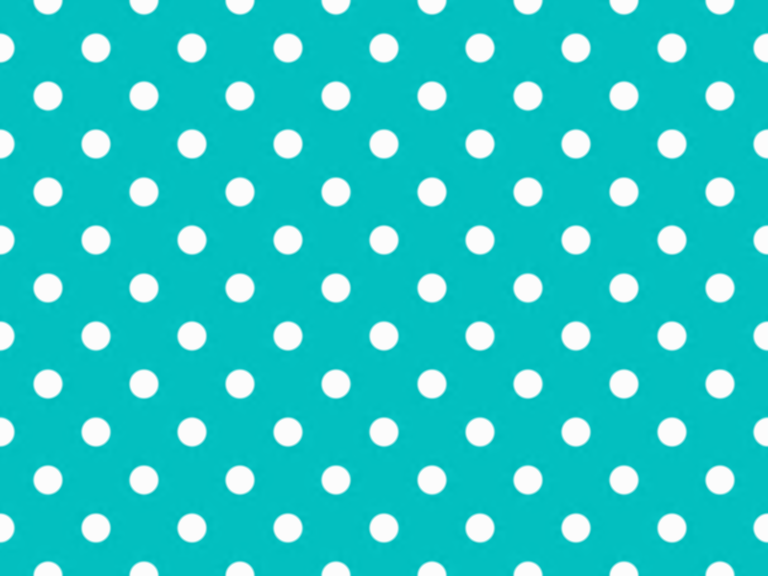
Write a Shadertoy shader that draws this pattern.

```glsl
#define REPEATS vec2(8.0, 6.0)
#define DOT_RADIUS 0.150
#define EDGE_SOFTNESS 0.018
#define GRAIN_PER_CELL 20.0
#define GRAIN_STRENGTH 0.035
#define GRAIN_REACH 0.22
#define TEAL vec3(0.01, 0.75, 0.75)
#define WHITE vec3(0.99, 0.99, 0.99)

float hash(vec2 p) {
    vec3 q = fract(vec3(p.xyx) * 0.1031);
    q += dot(q, q.yzx + 33.33);
    return fract((q.x + q.y) * q.z);
}

// Value noise that wraps after the given whole period
float wrappedNoise(vec2 p, vec2 period) {
    vec2 cell = floor(p);
    vec2 f = fract(p);
    f = f * f * (3.0 - 2.0 * f);
    vec2 lo = mod(cell, period);
    vec2 hi = mod(cell + 1.0, period);
    float bottom = mix(hash(lo), hash(vec2(hi.x, lo.y)), f.x);
    float top = mix(hash(vec2(lo.x, hi.y)), hash(hi), f.x);
    return mix(bottom, top, f.y);
}

// Distance to the nearest dot centre of a lattice with one dot per cell
float latticeDistance(vec2 p, vec2 centre) {
    return length(fract(p - centre + 0.5) - 0.5);
}

void mainImage(out vec4 fragColor, in vec2 fragCoord) {
    vec2 p = fragCoord / iResolution.xy * REPEATS;
    float pixel = REPEATS.y / iResolution.y;

    // Two interleaved lattices form the staggered rows
    float centreDistance = min(latticeDistance(p, vec2(0.5, 0.0)),
                               latticeDistance(p, vec2(0.0, 0.5)));
    float edge = centreDistance - DOT_RADIUS;

    // Faint mottling of the ground, strongest close to the dots
    float grain = wrappedNoise(p * GRAIN_PER_CELL, REPEATS * GRAIN_PER_CELL) - 0.5;
    float nearDot = 1.0 - smoothstep(0.0, GRAIN_REACH, edge);
    vec3 ground = TEAL + grain * GRAIN_STRENGTH * nearDot;

    // Soft-edged dots
    float blur = max(EDGE_SOFTNESS, pixel);
    float coverage = 1.0 - smoothstep(-blur, blur, edge);
    vec3 color = mix(ground, WHITE, coverage);

    fragColor = vec4(clamp(color, 0.0, 1.0), 1.0);
}
```
